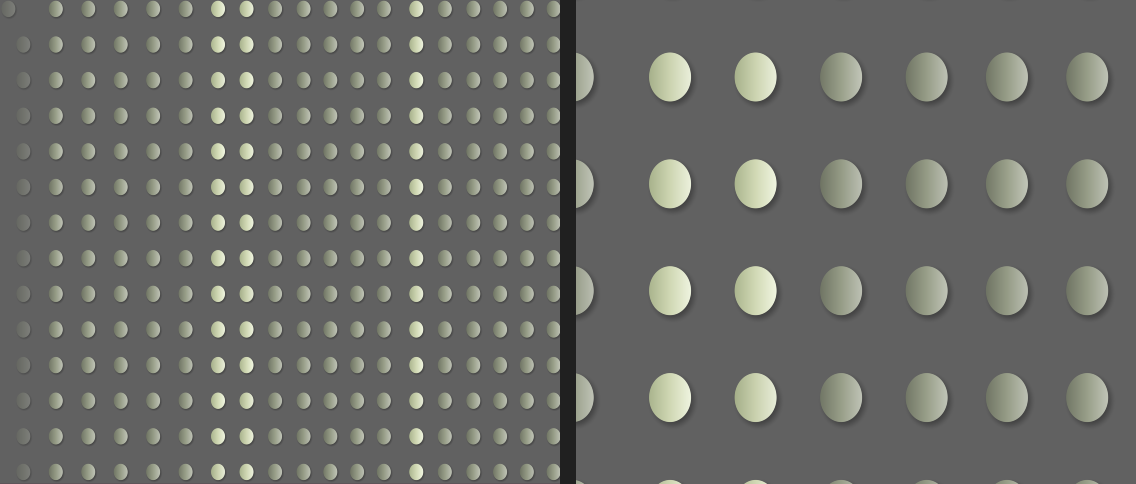
Left: the whole. Right: its middle third, enlarged.
Give the GLSL for this pattern, as a Shadertoy shader.

```glsl
// Rows of shaded oval studs with soft shadows on a flat grey sheet.

// Lengths are in sheet units: the canvas is SHEET_WIDTH units wide.
const float SHEET_WIDTH = 768.0;
const int COLUMNS = 19;
const float ROWS = 14.0;
const float FIRST_COLUMN = 32.0;
const float FIRST_ROW = 12.2;
const float ROW_PITCH = 48.85;
const float WIDE_PITCH = 44.5;
const float MID_PITCH = 39.1;
const float NARROW_PITCH = 36.7;
const float CORNER_SHIFT = 20.5;
const vec2 STUD_RADII = vec2(9.6, 11.2);
const vec2 SHADOW_OFFSET = vec2(1.3, 1.5);
const float SHADOW_BLUR = 2.4;
const float SHADOW_STRENGTH = 0.32;
const float FAINT_OPACITY = 0.3;
const float WEAR = 0.025;

const vec3 SHEET = vec3(0.38);
const vec3 BOTTOM_EDGE = vec3(0.37, 0.33, 0.35);
const vec3 DULL_DARK = vec3(0.44, 0.46, 0.395);
const vec3 DULL_MID = vec3(0.59, 0.615, 0.53);
const vec3 DULL_LIGHT = vec3(0.745, 0.76, 0.71);
const vec3 BRIGHT_DARK = vec3(0.66, 0.70, 0.55);
const vec3 BRIGHT_MID = vec3(0.81, 0.84, 0.70);
const vec3 BRIGHT_LIGHT = vec3(0.93, 0.95, 0.87);

// Approximate signed distance to an ellipse.
float ellipseDistance(vec2 p, vec2 radii) {
    float k = length(p / radii);
    float slope = length(p / (radii * radii));
    return k * (k - 1.0) / max(slope, 1e-4);
}

// Gap between a column and the next one.
float columnPitch(int column) {
    if (column < 6 || column == 12) return WIDE_PITCH;
    if (column < 9 || column == 13 || column == 14) return MID_PITCH;
    return NARROW_PITCH;
}

// Small tonal drift from stud to stud, in -1..1.
float toneDrift(float column, float row) {
    return 0.6 * sin(column * 2.3 + row * 1.7) + 0.4 * sin(column * 5.1 - row * 3.9);
}

// Horizontal three-stop gradient across a stud.
vec3 studColour(float t, bool bright) {
    vec3 dark = bright ? BRIGHT_DARK : DULL_DARK;
    vec3 middle = bright ? BRIGHT_MID : DULL_MID;
    vec3 light = bright ? BRIGHT_LIGHT : DULL_LIGHT;
    return t < 0.5 ? mix(dark, middle, t * 2.0) : mix(middle, light, t * 2.0 - 1.0);
}

void mainImage(out vec4 fragColor, in vec2 fragCoord) {
    float unit = SHEET_WIDTH / iResolution.x;
    vec2 p = vec2(fragCoord.x, iResolution.y - fragCoord.y) * unit;
    float row = clamp(floor((p.y - FIRST_ROW) / ROW_PITCH + 0.5), 0.0, ROWS - 1.0);
    float y = p.y - FIRST_ROW - row * ROW_PITCH;

    // Thin tinted line along the bottom
    vec3 colour = mix(BOTTOM_EDGE, SHEET, smoothstep(0.6, 1.6, fragCoord.y * unit));

    float x = FIRST_COLUMN;
    for (int column = 0; column < COLUMNS; column++) {
        bool bright = column == 6 || column == 7 || column == 13;
        float opacity = column == 0 ? FAINT_OPACITY : 1.0;
        float shift = column == 0 && row < 0.5 ? CORNER_SHIFT : 0.0;
        vec2 q = vec2(p.x - x + shift, y);

        // Soft shadow to the lower right
        float shadow = ellipseDistance(q - SHADOW_OFFSET, STUD_RADII);
        float shade = 1.0 - smoothstep(-SHADOW_BLUR, SHADOW_BLUR, shadow);
        colour *= 1.0 - SHADOW_STRENGTH * mix(0.6, 1.0, opacity) * shade;

        // Stud face, paler towards the right
        float edge = ellipseDistance(q, STUD_RADII);
        float cover = 1.0 - smoothstep(-0.6 * unit, 0.6 * unit, edge);
        float t = clamp(0.5 + 0.5 * q.x / STUD_RADII.x, 0.0, 1.0);
        vec3 face = studColour(t, bright);
        face *= 1.0 + WEAR * toneDrift(float(column), row);
        face = mix(SHEET, face, opacity);
        colour = mix(colour, face, cover);

        x += columnPitch(column);
    }
    fragColor = vec4(colour, 1.0);
}
```
